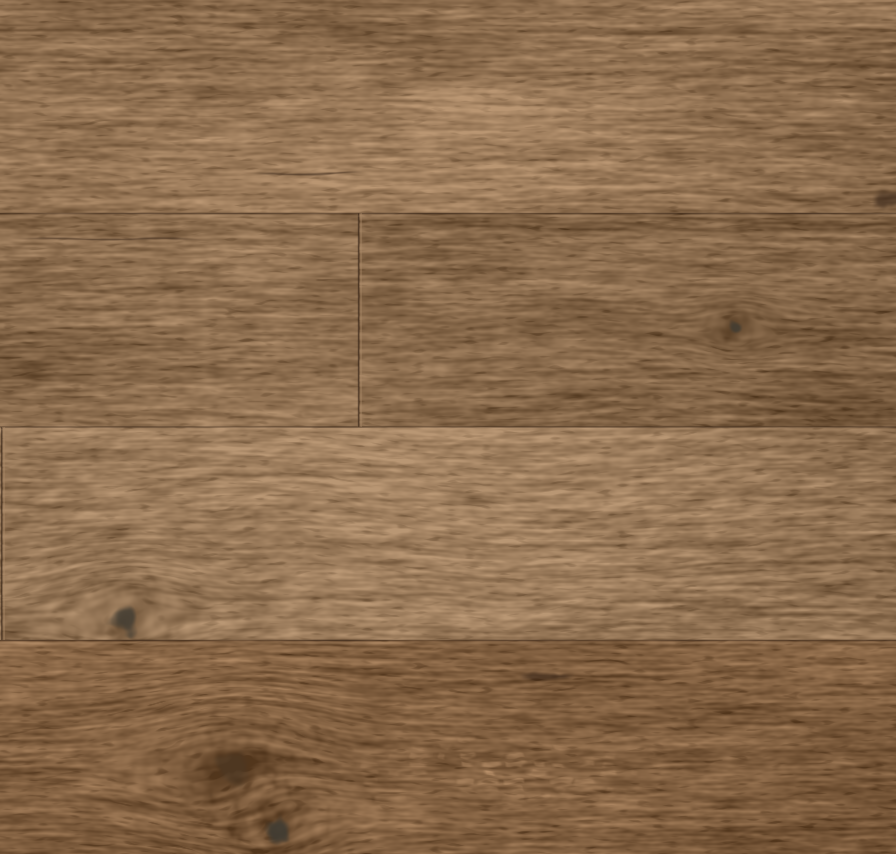
This texture is drawn by a WebGL 1 fragment shader. Its source:

```glsl
precision highp float;
uniform vec2 u_resolution;

// Lengths are in canvas heights; each vec4 holds one value per row (bottom up), knot or crack.
const float ROWS = 4.0;
const vec4 JOINT_X = vec4(-1.0, 0.002, 0.42, -1.0);
const vec4 ROW_TONE = vec4(0.41, 0.70, 0.42, 0.64);
const vec4 ROW_WARMTH = vec4(1.0, 0.0, 0.1, 0.2);
const vec4 ROW_WAVE = vec4(0.25, 0.7, 0.4, 0.15);
const vec4 ROW_FIGURE = vec4(0.2, 0.9, 0.2, 0.35);
const float LEFT_LIFT = 0.08;
const float SEAM_HALF = 0.0008;

const vec4 KNOT_X = vec4(0.146, 0.862, 0.328, 0.273);
const vec4 KNOT_Y = vec4(0.276, 0.616, 0.027, 0.100);
const vec4 KNOT_RADIUS = vec4(0.020, 0.010, 0.019, 0.026);
const vec4 KNOT_CORE = vec4(0.75, 0.75, 0.85, 0.2);

const vec4 CRACK_X = vec4(0.36, 0.13, 0.64, 1.04);
const vec4 CRACK_Y = vec4(0.798, 0.720, 0.210, 0.766);
const vec4 CRACK_LENGTH = vec4(0.07, 0.12, 0.035, 0.02);
const vec4 CRACK_HALF = vec4(0.0009, 0.0007, 0.003, 0.007);

const vec2 FLECK_CENTER = vec2(0.59, 0.10);
const vec2 FLECK_SPREAD = vec2(0.15, 0.032);
const vec2 FLECK_CELL = vec2(0.028, 0.010);

const vec3 DARK_OAK = vec3(0.385, 0.28, 0.176);
const vec3 LIGHT_OAK = vec3(0.67, 0.54, 0.408);
const vec3 WARM_TINT = vec3(1.02, 0.98, 0.94);
const vec3 KNOT_GREY = vec3(0.24, 0.23, 0.20);
const vec3 GAP_BROWN = vec3(0.20, 0.13, 0.08);

float pick(vec4 values, float index) {
  return dot(values, 1.0 - step(0.5, abs(vec4(0.0, 1.0, 2.0, 3.0) - index)));
}

vec2 hash2(vec2 p) {
  vec3 q = fract(p.xyx * vec3(0.1031, 0.1030, 0.0973));
  q += dot(q, q.yzx + 33.33);
  return fract((q.xx + q.yz) * q.zy);
}

float corner(vec2 cell, vec2 offset, vec2 f) {
  return dot(hash2(cell + offset) * 2.0 - 1.0, f - offset);
}

float gradientNoise(vec2 p) {
  vec2 i = floor(p), f = fract(p);
  vec2 u = f * f * f * (f * (f * 6.0 - 15.0) + 10.0);
  return mix(mix(corner(i, vec2(0.0), f), corner(i, vec2(1.0, 0.0), f), u.x),
             mix(corner(i, vec2(0.0, 1.0), f), corner(i, vec2(1.0), f), u.x), u.y);
}

float band(float d, float halfWidth, float soft) {
  return 1.0 - smoothstep(halfWidth - soft, halfWidth + soft, abs(d));
}

// Stretched noise with thin growth lines, short pores and a slanted ray figure.
float woodGrain(vec2 g, float wave, float figure) {
  g.y += wave * (0.030 * gradientNoise(g * vec2(2.0, 4.0)) + 0.004 * gradientNoise(g * vec2(9.0, 12.0)));
  float value = 0.32 * gradientNoise(g * vec2(1.3, 12.0));
  value += 0.28 * gradientNoise(g * vec2(2.5, 45.0));
  value += 0.48 * gradientNoise(g * vec2(7.0, 120.0));
  value += 0.55 * gradientNoise(g * vec2(24.0, 215.0) + 9.0);
  value += 0.25 * gradientNoise(g * vec2(75.0, 240.0));
  float lines = 1.0 - smoothstep(0.0, 0.10, abs(gradientNoise(g * vec2(3.5, 62.0) + 31.0)));
  value -= 0.13 * (lines - 0.35) * smoothstep(-0.3, 0.3, gradientNoise(g * vec2(5.0, 20.0)));
  value += 0.30 * figure * gradientNoise(vec2(g.x + g.y * 0.8, g.y - g.x * 0.42) * vec2(16.0, 85.0));
  float pores = smoothstep(0.15, 0.45, gradientNoise(g * vec2(50.0, 230.0) + 17.0));
  return value - 0.25 * pores;
}

// Pale ray flecks in a jittered grid that fades out from its center.
float rayFlecks(vec2 p) {
  vec2 q = p / FLECK_CELL + 0.5 * gradientNoise(p * 60.0);
  vec2 r = hash2(floor(q) + 5.0);
  vec2 size = vec2(0.18 + 0.25 * r.y, 0.28);
  vec2 box = 1.0 - smoothstep(size - 0.12, size + 0.12, abs(fract(q) - 0.5));
  vec2 away = (p - FLECK_CENTER) / FLECK_SPREAD;
  return box.x * box.y * step(0.55, r.x) * exp(-dot(away, away));
}

void main() {
  float pixel = 1.0 / u_resolution.y;
  vec2 uv = gl_FragCoord.xy / u_resolution;
  vec2 p = gl_FragCoord.xy * pixel;

  // Plank layout
  float row = min(floor(p.y * ROWS), ROWS - 1.0);
  float fromJoint = p.x - pick(JOINT_X, row);
  float right = step(0.0, fromJoint);
  vec2 seed = vec2(7.3, 3.7) * (row + 1.0 + ROWS * right);

  // Knots bend the grain around them
  vec2 g = p;
  float halo = 0.0, core = 0.0;
  float ragged = gradientNoise(p * 42.0) + 0.6 * gradientNoise(p * 95.0);
  for (int k = 0; k < 4; k++) {
    float i = float(k);
    vec2 center = vec2(pick(KNOT_X, i), pick(KNOT_Y, i));
    float radius = pick(KNOT_RADIUS, i);
    float samePlank = 1.0 - step(0.5, abs(floor(center.y * ROWS) - row));
    vec2 d = (p - center) / radius;
    float reach = length(d) * (1.0 + 0.9 * ragged);
    g.y -= samePlank * 0.8 * radius * d.y * exp(-dot(d * vec2(0.5, 1.0), d) / 9.0);
    halo += samePlank * exp(-reach * reach / 3.0);
    core = max(core, samePlank * pick(KNOT_CORE, i) * (1.0 - smoothstep(0.3, 0.95, reach)));
  }

  // Wood tone
  vec2 fromLight = uv - vec2(0.45, 0.55);
  float tone = pick(ROW_TONE, row) + LEFT_LIFT * (1.0 - right);
  tone += 0.10 - 0.5 * dot(fromLight, fromLight);
  tone += woodGrain(g + seed, pick(ROW_WAVE, row), pick(ROW_FIGURE, row));
  tone += 0.15 * gradientNoise(p * vec2(3.0, 6.0) + seed) + 0.4 * rayFlecks(p) - 0.45 * halo;
  vec3 color = mix(DARK_OAK, LIGHT_OAK, clamp(tone, -0.25, 1.2));
  color *= mix(vec3(1.0), WARM_TINT, pick(ROW_WARMTH, row));
  color = mix(color, KNOT_GREY, core);

  // Tapered cracks
  for (int k = 0; k < 4; k++) {
    float i = float(k);
    vec2 d = p - vec2(pick(CRACK_X, i), pick(CRACK_Y, i));
    d.y += 0.006 * gradientNoise(p * vec2(14.0, 3.0));
    float taper = 1.0 - abs(d.x) / pick(CRACK_LENGTH, i);
    float halfWidth = pick(CRACK_HALF, i) * (1.0 + ragged);
    color = mix(color, GAP_BROWN, 0.6 * smoothstep(0.0, 0.5, taper) * band(d.y, halfWidth, pixel + 0.5 * halfWidth));
  }

  // Worn seams between rows; joints between plank ends carry a pale bevel
  float line = floor(p.y * ROWS + 0.5);
  float inner = step(0.5, line) * step(line, ROWS - 0.5);
  float fromSeam = p.y - line / ROWS;
  float wear = inner * (0.5 + 0.6 * gradientNoise(p * vec2(9.0, 4.0)));
  float gap = max(wear * band(fromSeam, SEAM_HALF, pixel), 0.75 * band(fromJoint, SEAM_HALF, pixel));
  float bevel = max(0.5 * wear * band(fromSeam + 0.003, SEAM_HALF, pixel), 0.6 * band(fromJoint - 0.0028, SEAM_HALF, pixel));
  color = mix(color, GAP_BROWN, gap);
  gl_FragColor = vec4(mix(color, LIGHT_OAK, bevel), 1.0);
}
```
